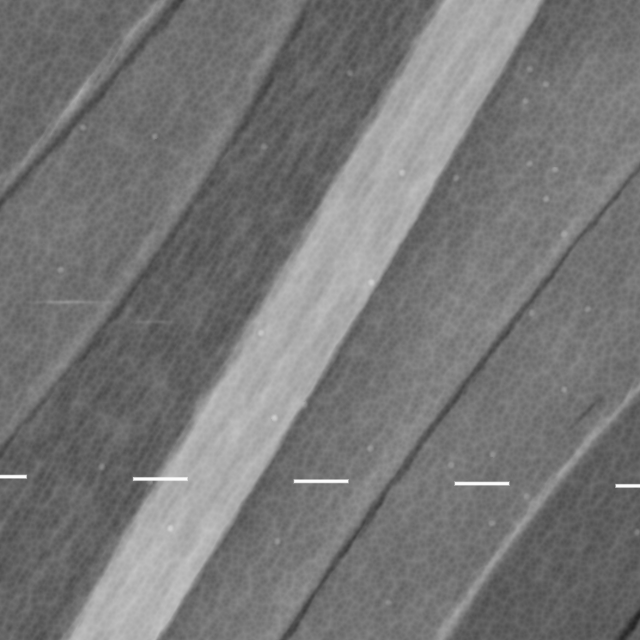
Give the GLSL for this texture, as a three.js fragment shader.

```glsl
// Grey diagonal strata: a pale band, dark and bright seams, fine grain and a row of white dashes.
#define GRAIN 0.13
#define STREAK 0.10
#define BAND_TONE 0.665
#define SEAM_DARK 0.19
#define RIDGE_LIGHT 0.17
#define DASH_PERIOD 0.2513
#define DASH_LENGTH 0.085
#define DASH_HALF_HEIGHT 0.0027
#define SOFT 0.0016

varying vec2 vUv;

vec2 hash2(vec2 p) {
  vec2 q = vec2(dot(p, vec2(127.1, 311.7)), dot(p, vec2(269.5, 183.3)));
  return fract(sin(q) * 43758.55);
}

// Cellular noise: x is the distance to the nearest seed, y is that seed's random id.
vec2 cells(vec2 p) {
  vec2 cell = floor(p), local = fract(p);
  vec2 nearest = vec2(4.0, 0.0);
  for (int j = -1; j <= 1; j++) {
    for (int i = -1; i <= 1; i++) {
      vec2 offset = vec2(float(i), float(j));
      vec2 seed = hash2(cell + offset);
      float dist = length(offset + seed - local);
      if (dist < nearest.x) nearest = vec2(dist, fract(seed.x * 7.3 + seed.y * 13.7));
    }
  }
  return nearest;
}

// Horizontal offset from a bowed boundary running from the bottom to the top.
float fromSeam(vec2 p, float bottom, float top, float bow) {
  return p.x - mix(bottom, top, p.y) - 4.0 * bow * p.y * (1.0 - p.y);
}

float ridge(float d, float width) {
  return exp(-d * d / (width * width));
}

float side(float d, float width) {
  return smoothstep(-width, width, d);
}

void main() {
  vec2 p = vUv;

  // Grain coordinates: x across the strata, y along them
  vec2 strata = vec2(dot(p, vec2(0.85, -0.53)), dot(p, vec2(0.53, 0.85)));
  float fine = cells(p * 105.0).x - 0.45;
  float medium = cells(strata * vec2(62.0, 34.0) + 9.0).x - 0.45;
  float streak = cells(strata * vec2(75.0, 13.0) + 31.0).x - 0.45;
  float broad = cells(strata * vec2(15.0, 5.0) + 5.0).x - 0.45;

  // Boundaries, from left to right
  vec2 rough = p + vec2(0.006 * streak + 0.004 * medium, 0.0);
  float upperSeam = fromSeam(rough, -0.72, 0.28, 0.045);
  float leftSeam = fromSeam(rough, -0.29, 0.48, 0.0725);
  float bandLeft = fromSeam(rough, 0.098, 0.69, 0.0);
  float bandRight = fromSeam(rough, 0.247, 0.849, 0.007);
  float darkSeam = fromSeam(rough, 0.443, 1.23, -0.032);
  float brightSeam = fromSeam(rough, 0.69, 1.71, -0.0975);
  float cornerSeam = fromSeam(rough, 0.97, 1.67, 0.0);

  // Flat tone of each stratum
  float tone = mix(0.415, 0.445, side(upperSeam, 0.012));
  tone = mix(tone, 0.385, side(leftSeam, 0.010));
  float right = 0.435 + 0.055 * smoothstep(0.02, 0.17, bandRight);
  right -= 0.05 * smoothstep(0.86, 1.0, p.y);
  right = mix(right, 0.46, side(darkSeam, 0.008));
  right = mix(right, 0.375, side(brightSeam, 0.008));
  tone = mix(tone, right, side(bandRight, 0.02));
  float band = side(bandLeft, 0.017) * (1.0 - side(bandRight, 0.007));
  float bandTone = BAND_TONE + 0.035 * (1.0 - p.y);
  bandTone += 0.02 * sin(bandLeft * 95.0 + 2.0 * sin(p.y * 9.0));
  tone = mix(tone, bandTone, band);

  // Seams and the lit ridges beside them
  tone -= SEAM_DARK * 0.65 * ridge(upperSeam, 0.010);
  tone += RIDGE_LIGHT * ridge(upperSeam + 0.026, 0.013) * (0.75 + streak);
  tone -= 0.075 * ridge(leftSeam - 0.003, 0.008);
  tone += 0.055 * ridge(leftSeam + 0.020, 0.016);
  tone -= SEAM_DARK * ridge(darkSeam, 0.0075) * (1.0 - 0.35 * p.y);
  tone += 0.045 * ridge(darkSeam + 0.024, 0.02);
  tone += RIDGE_LIGHT * ridge(brightSeam, 0.011);
  tone -= SEAM_DARK * ridge(cornerSeam, 0.009);
  tone -= 0.035 * ridge(bandRight - 0.012, 0.014);
  float crack = ridge(brightSeam + 0.048, 0.006) * ridge(p.y - 0.355, 0.035);
  tone -= 0.10 * crack;

  // Grain, streaks and scattered pale flecks
  float leftStrata = side(leftSeam, 0.02) * (1.0 - side(bandLeft, 0.02));
  tone += GRAIN * (0.55 * fine + 0.45 * medium) * (1.0 - 0.35 * band);
  tone += STREAK * streak * (0.45 + 0.5 * leftStrata + 0.25 * band);
  tone += 0.045 * broad;
  vec2 fleck = cells(p * 42.0 + 17.0);
  tone += 0.12 * step(0.975, fleck.y) * smoothstep(0.32, 0.05, fleck.x);

  // Faint level scratches
  float scratch = ridge(p.y - 0.528, 0.003) * ridge(p.x - 0.11, 0.05);
  scratch += 0.6 * ridge(p.y - 0.497, 0.003) * ridge(p.x - 0.24, 0.035);
  tone += 0.12 * scratch;

  // White dashes, each level, stepping down to the right
  float shifted = p.x + 0.0433 + 0.5 * (DASH_PERIOD - DASH_LENGTH);
  float index = floor(shifted / DASH_PERIOD);
  float dx = abs(mod(shifted, DASH_PERIOD) - 0.5 * DASH_PERIOD) - 0.5 * DASH_LENGTH;
  float dy = abs(p.y - 0.2552 + 0.0036 * index) - DASH_HALF_HEIGHT;
  float dash = 1.0 - side(max(dx, dy), SOFT);
  tone = mix(tone, 0.99, dash);

  gl_FragColor = vec4(vec3(clamp(tone, 0.0, 1.0)), 1.0);
}
```
